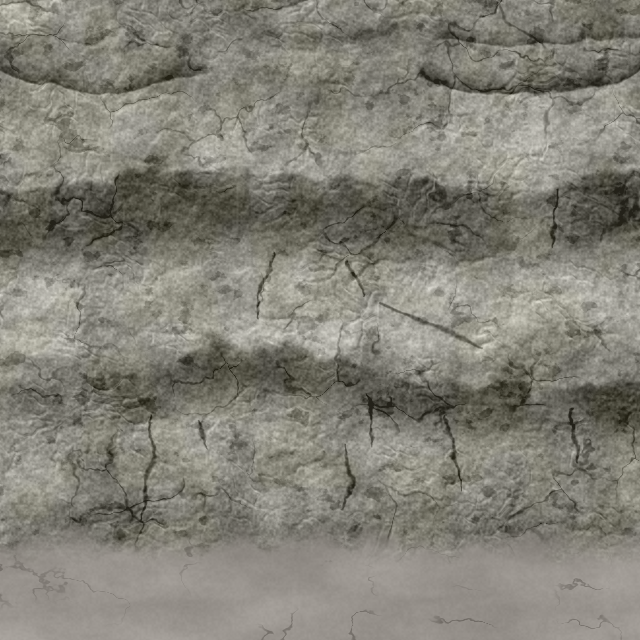
Reproduce this texture procedurally as a Shadertoy shader.

```glsl
// A weathered limestone wall: pale strata, shadowed overhangs and broken stones
// above a smooth floor of fine silt. Tone comes from height bands and ledge curves;
// detail comes from relief-lit noise, patchy warped cells, fissures, pits and grain.
#define STONE_SCALE vec2(10.0, 14.0)
#define RELIEF 0.25
#define GRAIN 0.20
#define CRACK_DARK 0.16
#define PIT_DARK 0.13
#define LEDGE_DARK 0.18
#define FISSURE_DARK 0.27
#define SILT_TOP 0.150
#define SILT_COLOR vec3(0.605, 0.585, 0.562)

float hash(vec2 p) {
    vec3 q = fract(vec3(p.xyx) * 0.1031);
    q += dot(q, q.yzx + 33.33);
    return fract((q.x + q.y) * q.z);
}
float noise(vec2 p) {
    vec2 i = floor(p), f = fract(p);
    f = f * f * (3.0 - 2.0 * f);
    return mix(mix(hash(i), hash(i + vec2(1, 0)), f.x),
               mix(hash(i + vec2(0, 1)), hash(i + vec2(1, 1)), f.x), f.y);
}
float fbm(vec2 p) {
    float sum = 0.0, amp = 0.5;
    for (int i = 0; i < 5; i++) {
        sum += amp * noise(p);
        p = mat2(1.6, 1.2, -1.2, 1.6) * p + 7.3;
        amp *= 0.5;
    }
    return sum;
}
// Gap between the two nearest cells, and a random tone per cell.
vec2 cells(vec2 p) {
    vec2 base = floor(p);
    float d1 = 9.0, d2 = 9.0, tone = 0.0;
    for (int y = -1; y <= 1; y++)
    for (int x = -1; x <= 1; x++) {
        vec2 c = base + vec2(x, y);
        float d = length(c + 0.05 + 0.9 * vec2(hash(c), hash(c + 57.0)) - p);
        if (d < d1) { d2 = d1; d1 = d; tone = hash(c + 19.0); }
        else d2 = min(d2, d);
    }
    return vec2(d2 - d1, tone);
}
vec2 warp(vec2 p) {
    return p + 0.12 * (vec2(fbm(p * 12.0), fbm(p * 12.0 + 31.0)) - 0.5);
}
float patches(vec2 p) { return smoothstep(0.42, 0.72, noise(p)); }
float height(vec2 p) {
    vec2 w = warp(p);
    float stone = patches(p * 13.0 + 8.0) * smoothstep(0.0, 0.3, cells(w * STONE_SCALE).x);
    float chip = patches(p * 21.0) * smoothstep(0.0, 0.3, cells(w * STONE_SCALE * 2.7).x);
    return 0.4 * stone + 0.35 * chip + 1.7 * fbm(p * vec2(19.0, 27.0)) + 0.9 * fbm(p * 70.0);
}
float bell(float x, float center, float width) {
    float t = (x - center) / width;
    return exp(-t * t);
}
// Shade hanging below an edge, fading out with depth.
float overhang(float drop, float depth) {
    return smoothstep(-0.004, 0.012, drop) * (1.0 - smoothstep(0.5 * depth, depth, drop));
}
// Underside of a bulge: sharp at its lower lip, soft upward, with a pale rim below.
float crevice(float rise, float soft) {
    float dark = smoothstep(-0.003, 0.002, rise);
    return dark * exp(-max(rise, 0.0) / soft) - 0.25 * (1.0 - dark) * exp(rise / 0.012);
}
float span(float x, float a, float b) {
    return smoothstep(a, a + 0.04, x) * (1.0 - smoothstep(b - 0.04, b, x));
}
// Tapered fissure from s.xy to s.zw, uneven in width.
float fissure(vec2 p, vec4 s) {
    vec2 d = s.zw - s.xy;
    float t = clamp(dot(p - s.xy, d) / dot(d, d), 0.0, 1.0);
    float width = 0.001 + 0.006 * sin(3.1416 * t) * noise(p * 45.0);
    return 1.0 - smoothstep(0.2 * width, width + 0.002, length(p - s.xy - t * d));
}
float strata(vec2 p, float rough) {
    float x = p.x, y = p.y + 0.035 * rough;
    float tone = 0.495 + 0.13 * bell(y, 0.785, 0.07) + 0.14 * bell(y, 0.53, 0.08);
    tone += 0.09 * bell(y, 0.48, 0.024) * bell(x, 0.42, 0.28);
    tone += 0.03 * bell(y, 0.29, 0.06) - 0.05 * bell(y, 0.17, 0.035);
    tone += 0.10 * bell(y, 0.985, 0.03) * bell(x, 0.05, 0.16) + 0.05 * bell(y, 0.905, 0.02);
    float upper = 0.712 + 0.03 * bell(x, 0.40, 0.19) + 0.016 * smoothstep(0.8, 1.0, x);
    float gap = 1.0 - 0.65 * bell(x, 0.815, 0.045);
    tone -= LEDGE_DARK * gap * overhang(upper - y, 0.16);
    float lower = 0.40 + 0.068 * bell(x, 0.42, 0.20);
    tone -= LEDGE_DARK * (0.45 + 0.55 * smoothstep(0.1, 0.25, x)) * overhang(lower - y, 0.10);
    float k = x - 0.16, m = (x - 0.82) * (x - 0.82);
    y = p.y + 0.02 * rough;
    tone -= 0.27 * span(x, -0.05, 0.34) * crevice(y - 0.858 - 1.1 * k * k, 0.022);
    tone -= 0.31 * span(x, 0.64, 1.05) * crevice(y - 0.856 - 30.0 * m * m, 0.020);
    tone -= 0.23 * span(x, 0.66, 1.05) * crevice(y - 0.932 - 0.3 * m, 0.014);
    return tone - 0.16 * span(x, 0.38, 0.64) * bell(y, 0.948, 0.016);
}
void mainImage(out vec4 fragColor, in vec2 fragCoord) {
    vec2 p = fragCoord / iResolution.xy;
    float broad = fbm(p * 6.0) - 0.48, rough = fbm(p * 24.0 + 4.0) - 0.48;
    float grain = 0.6 * noise(p * 310.0) + 0.4 * noise(p * 150.0) - 0.5;
    // Rock tone, lit from above and slightly left.
    float tone = strata(p, broad + rough) + 0.20 * broad + 0.22 * rough;
    tone += clamp(RELIEF * (height(p) - height(p + vec2(-0.002, 0.004))), -0.2, 0.17);
    vec2 stone = cells(warp(p) * STONE_SCALE);
    float joint = 1.0 - smoothstep(0.01, 0.02 + 0.10 * noise(p * 33.0), stone.x);
    tone += 0.05 * (stone.y - 0.5) - CRACK_DARK * patches(p * 17.0 + 8.0) * joint;
    tone -= PIT_DARK * (1.0 - smoothstep(0.25, 0.34, fbm(p * vec2(38.0, 48.0) + 40.0)));
    tone += 0.06 * (noise(p * vec2(42.0, 7.0)) - 0.5);
    // Steep fissures, bent by the local roughness.
    vec4 lines[10] = vec4[10](
        vec4(0.42, 0.61, 0.40, 0.50), vec4(0.55, 0.60, 0.56, 0.54),
        vec4(0.57, 0.39, 0.59, 0.31), vec4(0.24, 0.36, 0.22, 0.18),
        vec4(0.32, 0.35, 0.33, 0.31), vec4(0.69, 0.36, 0.72, 0.24),
        vec4(0.59, 0.53, 0.76, 0.46), vec4(0.54, 0.31, 0.54, 0.21),
        vec4(0.90, 0.36, 0.90, 0.28), vec4(0.87, 0.71, 0.87, 0.62));
    float cut = 0.0;
    for (int i = 0; i < 10; i++) cut = max(cut, fissure(p + 0.04 * vec2(rough, broad), lines[i]));
    tone = clamp(tone - FISSURE_DARK * cut + GRAIN * grain, 0.13, 0.84);
    float warm = 0.033 + 0.018 * smoothstep(0.4, 0.7, noise(p * 19.0 + 60.0));
    vec3 rock = vec3(tone + 0.006, tone, tone - warm);
    // Silt floor with faint drifts and a few soft hairline cracks.
    float drift = fbm(p * vec2(7.0, 20.0) + 12.0) - 0.48;
    float hair = abs(fbm(p * vec2(12.0, 17.0) + 71.0) - 0.48);
    vec3 silt = SILT_COLOR + 0.14 * drift + 0.05 * rough + 0.04 * grain;
    silt -= 0.13 * patches(p * 11.0 + 25.0) * (1.0 - smoothstep(0.002, 0.018, hair));
    silt -= 0.05 * smoothstep(0.09, 0.17, p.y);
    float cover = 1.0 - smoothstep(SILT_TOP - 0.03, SILT_TOP + 0.03, p.y + 0.07 * rough);
    fragColor = vec4(mix(rock, silt, cover), 1.0);
}
```
